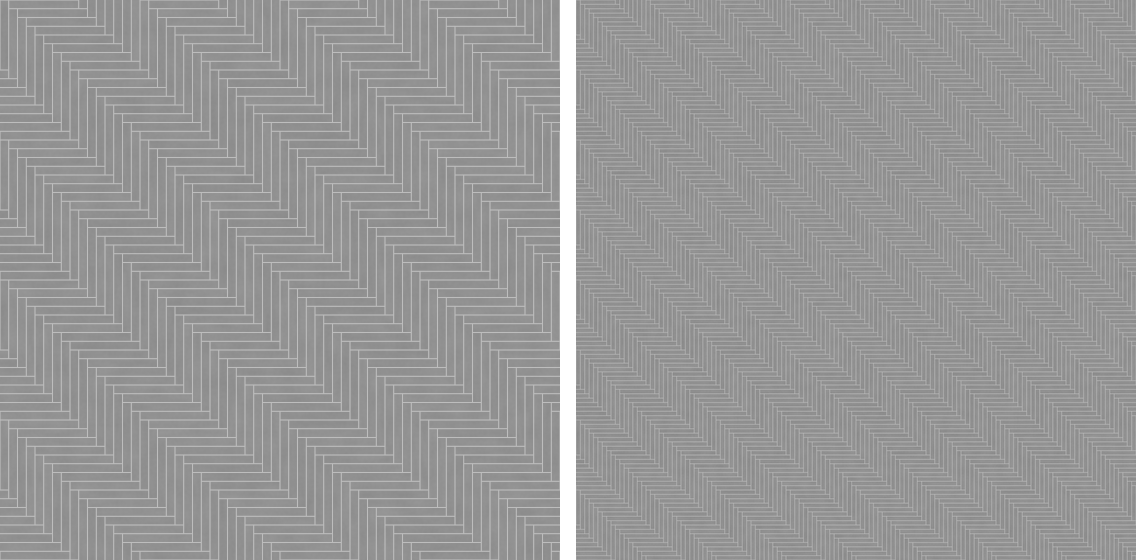
Left: one tile. Right: repeated 2 by 2.
Write a three.js fragment shader that draws this texture.

```glsl
// Grey herringbone of slim 8:1 planks with pale joints and faint wear.
varying vec2 vUv;

const float CELLS = 64.0;        // plank widths across the canvas
const float PLANK_LENGTH = 8.0;  // in plank widths
const float JOINT_WIDTH = 0.125; // in plank widths
const vec3 PLANK_GREY = vec3(0.567);
const vec3 JOINT_GREY = vec3(0.74);

float hash(vec2 p) {
  return fract(sin(dot(p, vec2(127.1, 311.7))) * 43758.5);
}

vec2 gradientAt(vec2 cell, vec2 period) {
  float angle = 6.28318 * hash(mod(cell, period));
  return vec2(cos(angle), sin(angle));
}

// Gradient noise that wraps after a whole period
float noise(vec2 p, vec2 period) {
  vec2 i = floor(p);
  vec2 f = p - i;
  vec2 u = f * f * f * (f * (f * 6.0 - 15.0) + 10.0);
  vec2 e = vec2(1.0, 0.0);
  float a = dot(gradientAt(i, period), f);
  float b = dot(gradientAt(i + e.xy, period), f - e.xy);
  float c = dot(gradientAt(i + e.yx, period), f - e.yx);
  float d = dot(gradientAt(i + e.xx, period), f - e.xx);
  return mix(mix(a, b, u.x), mix(c, d, u.x), u.y);
}

// Soft line on both ends of the span 0..size
float joint(float x, float size) {
  return 1.0 - smoothstep(0.0, JOINT_WIDTH, min(x, size - x));
}

// Position along and across the plank (xy), and its wrapped start cell (zw)
vec4 herringbone(vec2 p, out bool isHorizontal) {
  vec2 cell = floor(p);
  vec2 f = p - cell;
  float stair = mod(cell.x + cell.y, 2.0 * PLANK_LENGTH);
  isHorizontal = stair < PLANK_LENGTH;
  float cellsIn = mod(stair, PLANK_LENGTH);
  vec2 axis = isHorizontal ? vec2(1.0, 0.0) : vec2(0.0, 1.0);
  vec2 local = isHorizontal ? f : f.yx;
  return vec4(local.x + cellsIn, local.y, mod(cell - axis * cellsIn, CELLS));
}

// Cloudy mottling, streaks along the plank and fine grain
float wear(vec2 uv, bool isHorizontal) {
  vec2 along = isHorizontal ? vec2(24.0, 112.0) : vec2(112.0, 24.0);
  vec2 cloud = vec2(30.0);
  vec2 grain = vec2(160.0);
  return 0.016 * noise(uv * cloud, cloud)
       + 0.014 * noise(uv * along, along)
       + 0.010 * noise(uv * grain, grain);
}

void main() {
  bool isHorizontal;
  vec4 plank = herringbone(vUv * CELLS, isHorizontal);

  // Plank surface with a slight tone of its own
  float tone = 0.014 * (hash(plank.zw + 0.5) - 0.5);
  vec3 color = PLANK_GREY + tone + wear(vUv, isHorizontal);

  // Joints on the long sides and the short ends
  float sides = joint(plank.y, 1.0);
  float ends = joint(plank.x, PLANK_LENGTH);
  float coverage = 1.0 - (1.0 - sides) * (1.0 - ends);
  color = mix(color, JOINT_GREY, coverage);

  gl_FragColor = vec4(color, 1.0);
}
```
